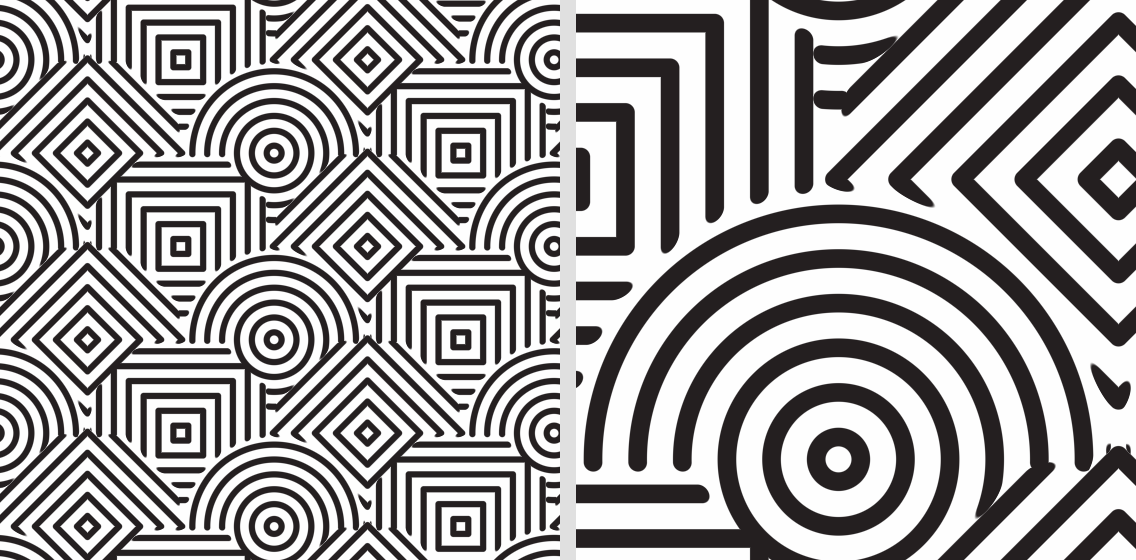
Left, the full canvas; right, a detail of the centre.
Give the GLSL for this pattern, as a WebGL 2 fragment shader.

```glsl
#version 300 es
precision highp float;

uniform vec2 u_resolution;
out vec4 fragColor;

// Lengths below are in grid steps, with y pointing down.
const float COLUMNS = 6.0;                  // grid steps across the canvas
const vec2 ORIGIN = vec2(-0.0625, 0.6406);  // first motif, from the top left
const float PITCH = 0.1594;                 // spacing of nested lines
const float HALF_LINE = 0.0333;             // half the line width
const float LAST_RING = 5.0;
const float CORE_RING = 2.0;                // rings up to here stay whole
const float REACH = 6.0 * PITCH;            // extent of a motif body
const float APEX = 4.7 * PITCH;             // extent of a diamond tip
const float TRIM = 0.047;                   // tighter clearance on one side
const float DIAMOND_CORE = 2.7 * PITCH;
const float CIRCLE_CORE = 3.0 * PITCH;
const float SKIRT = 3.0 * PITCH;            // lowest point of the last ring
const vec3 PAPER = vec3(0.995);
const vec3 INK = vec3(0.14, 0.122, 0.126);

const int CIRCLE = 0;
const int DIAMOND = 1;
const int SQUARE = 2;

float boxNorm(vec2 p) {
  return max(abs(p.x), abs(p.y));
}

vec2 turn45(vec2 p) {
  return vec2(p.x + p.y, p.x - p.y) * 0.70711;
}

float boxDistance(vec2 p, float halfSide) {
  vec2 q = abs(p) - halfSide;
  return length(max(q, 0.0)) + min(max(q.x, q.y), 0.0);
}

// Depth inside the area that a motif clears of the motifs above it
float bodyDepth(int kind, vec2 p) {
  if (kind == CIRCLE) return REACH - length(p);
  if (kind == SQUARE) return REACH - max(max(-p.x, p.x + TRIM), abs(p.y));
  float n = boxNorm(turn45(p));
  float side = p.x < 0.0 ? REACH - TRIM : REACH;
  return max(min(side - n, REACH - boxNorm(p)), APEX - n);
}

// Signed distance to the visible lines of one motif
float motif(int kind, vec2 p) {
  vec2 q = kind == DIAMOND ? turn45(p) : p;
  float n = kind == CIRCLE ? length(q) : boxNorm(q);
  float ring = clamp(floor(n / PITCH), 0.0, LAST_RING);
  float radius = (ring + 0.5) * PITCH;
  float line = kind == CIRCLE ? n - radius : boxDistance(q, radius);

  // Overlap by the motifs in the rows below
  float cover = -1.0;
  if (kind == SQUARE || ring > CORE_RING) {
    float left = bodyDepth((kind + 2) % 3, p - vec2(-1.0, 1.0));
    float right = bodyDepth((kind + 1) % 3, p - vec2(1.0, 1.0));
    float below = bodyDepth(kind, p - vec2(0.0, 2.0));
    cover = max(max(left, right), below) + HALF_LINE;
  }

  // Limits of the outermost ring, and whole cores that overlap it
  if (ring == LAST_RING) {
    cover = max(cover, kind == DIAMOND ? boxNorm(p) - REACH : p.y - SKIRT);
    if (kind == SQUARE) {
      float diamondCore = DIAMOND_CORE - boxNorm(turn45(p + 1.0));
      float circleCore = CIRCLE_CORE - length(p - vec2(1.0, -1.0));
      cover = max(cover, max(diamondCore, circleCore) + HALF_LINE);
    }
  }

  // Clipped lines finish in round caps
  return length(vec2(line, max(cover, 0.0))) - HALF_LINE;
}

void main() {
  vec2 uv = gl_FragCoord.xy / u_resolution;
  vec2 grid = vec2(uv.x, 1.0 - uv.y) * COLUMNS - ORIGIN;
  ivec2 base = ivec2(floor(grid));

  // Motifs sit on every second grid point and cycle by column
  float d = 1.0;
  for (int j = -1; j <= 2; j++) {
    for (int i = -1; i <= 2; i++) {
      ivec2 cell = base + ivec2(i, j);
      if (((cell.x + cell.y) & 1) == 1) continue;
      int kind = (cell.x + 3) % 3;
      d = min(d, motif(kind, grid - vec2(cell)));
    }
  }

  float blur = 0.75 * COLUMNS / min(u_resolution.x, u_resolution.y);
  fragColor = vec4(mix(INK, PAPER, smoothstep(-blur, blur, d)), 1.0);
}
```
